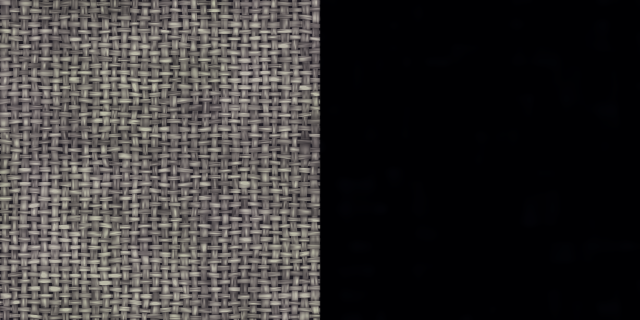
Give the GLSL for this texture, as a WebGL 1 fragment shader.

```glsl
precision highp float;
uniform vec2 u_resolution;

const vec2 THREADS = vec2(32.0, 46.0); // warp columns, weft rows
const float PI = 3.14159265;
const vec3 GAP = vec3(0.11, 0.10, 0.13);
const vec3 SHADOW = vec3(0.17, 0.155, 0.17);
const vec3 YARN = vec3(0.45, 0.425, 0.415);
const vec3 CREAM = vec3(0.73, 0.72, 0.66);
const vec3 VOID = vec3(0.0, 0.0, 0.008);

float hash(vec2 p) {
  p = fract(p * vec2(0.1731, 0.2317));
  p += dot(p, p.yx + 21.37);
  return fract(p.x * p.y * 53.7);
}

float noise(vec2 p) {
  vec2 i = floor(p);
  vec2 f = fract(p);
  f = f * f * (3.0 - 2.0 * f);
  float low = mix(hash(i), hash(i + vec2(1.0, 0.0)), f.x);
  float high = mix(hash(i + vec2(0.0, 1.0)), hash(i + vec2(1.0, 1.0)), f.x);
  return mix(low, high, f.y);
}

float fbm(vec2 p) {
  float sum = 0.0;
  float gain = 0.5;
  for (int i = 0; i < 4; i++) {
    sum += gain * noise(p);
    p = p * 2.03 + 17.3;
    gain *= 0.5;
  }
  return sum / 0.9375;
}

// Rounded cross-section of a yarn, one at its axis and zero at its edge
float yarnProfile(float across, float halfWidth) {
  float d = across / halfWidth;
  return max(1.0 - d * d, 0.0);
}

float yarnCover(float across, float halfWidth, float blur) {
  return 1.0 - smoothstep(halfWidth - blur, halfWidth + blur, abs(across));
}

// Fibre streaks, stretched along the yarn
float fibres(float across, float along, float seed) {
  return noise(vec2(across * 6.0 + seed * 3.7, along * 1.1 + seed * 11.0)) - 0.5;
}

vec3 yarnColor(float tone) {
  vec3 dark = mix(SHADOW, YARN, clamp(tone * 2.0, 0.0, 1.0));
  return mix(dark, CREAM, clamp(tone * 2.0 - 1.0, 0.0, 1.0));
}

vec3 weave(vec2 uv, float pixel) {
  // Uneven lie of the yarns
  vec2 sway = vec2(noise(uv * vec2(30.0, 13.0)), noise(uv * vec2(13.0, 34.0) + 40.0));
  vec2 grid = uv * THREADS + (sway - 0.5) * vec2(0.36, 0.42);
  vec2 cell = floor(grid);
  vec2 f = fract(grid) - 0.5;
  vec2 blur = max(vec2(0.07), 0.5 * pixel * THREADS);

  // Plain weave: the yarns swap places at every crossing
  float side = 1.0 - 2.0 * mod(cell.x + cell.y, 2.0);
  float warpLift = side * cos(PI * f.y);
  float weftLift = -side * cos(PI * f.x);
  float warpWidth = 0.36 + 0.14 * (noise(grid * vec2(1.0, 0.5) + 7.0) - 0.5);
  float weftWidth = 0.34 + 0.16 * (noise(grid * vec2(0.5, 1.0) + 91.0) - 0.5);
  float warpRound = yarnProfile(f.x, warpWidth + 0.04);
  float weftRound = yarnProfile(f.y, weftWidth + 0.04);
  float warpCover = yarnCover(f.x, warpWidth, blur.x);
  float weftCover = yarnCover(f.y, weftWidth, blur.y);

  // Tone of each yarn, with pale floats and broad mottling
  float mottle = 0.42 * (fbm(uv * 5.0 + 3.0) - 0.5);
  float warpTone = 0.53 + 0.22 * (hash(cell + 5.0) - 0.5) + 0.14 * (hash(vec2(cell.x, 3.0)) - 0.5);
  float weftTone = 0.59 + 0.26 * (hash(cell + 63.0) - 0.5) + 0.16 * (hash(vec2(8.0, cell.y)) - 0.5);
  weftTone += 0.30 * smoothstep(0.75, 1.0, noise(grid * vec2(0.6, 1.0) + 29.0));
  warpTone += mottle + 0.52 * fibres(f.x, grid.y, cell.x);
  weftTone += mottle + 0.48 * fibres(f.y, grid.x, cell.y + 50.0);

  // Light the crowns, darken where a yarn dives under
  warpTone *= (0.40 + 0.72 * warpRound) * (0.80 + 0.34 * warpLift);
  weftTone *= (0.42 + 0.74 * weftRound) * (0.80 + 0.34 * weftLift);
  float lead = warpLift + 0.4 * warpRound - weftLift - 0.4 * weftRound;
  float warpOver = smoothstep(-0.22, 0.22, lead);
  vec3 warp = yarnColor(warpTone);
  vec3 weft = yarnColor(weftTone);
  vec3 warpTop = mix(mix(GAP, weft, weftCover), warp, warpCover);
  vec3 weftTop = mix(mix(GAP, warp, warpCover), weft, weftCover);
  vec3 cloth = mix(weftTop, warpTop, warpOver);

  // Slight drift between plum and olive dye
  float dye = noise(uv * 9.0 + 70.0) - 0.5;
  return cloth * (1.0 + dye * vec3(0.01, 0.05, -0.03));
}

vec3 darkPanel(vec2 uv) {
  float haze = noise(uv * vec2(26.0, 9.0)) * noise(uv * vec2(9.0, 26.0) + 12.0);
  return VOID + vec3(0.008, 0.010, 0.016) * smoothstep(0.3, 0.9, haze);
}

void main() {
  vec2 p = gl_FragCoord.xy / u_resolution * vec2(2.0, 1.0);
  float pixel = 1.0 / u_resolution.y;
  float panel = smoothstep(1.0 - pixel, 1.0 + pixel, p.x);
  vec3 color = mix(weave(p, pixel), darkPanel(p - vec2(1.0, 0.0)), panel);
  gl_FragColor = vec4(color, 1.0);
}
```
